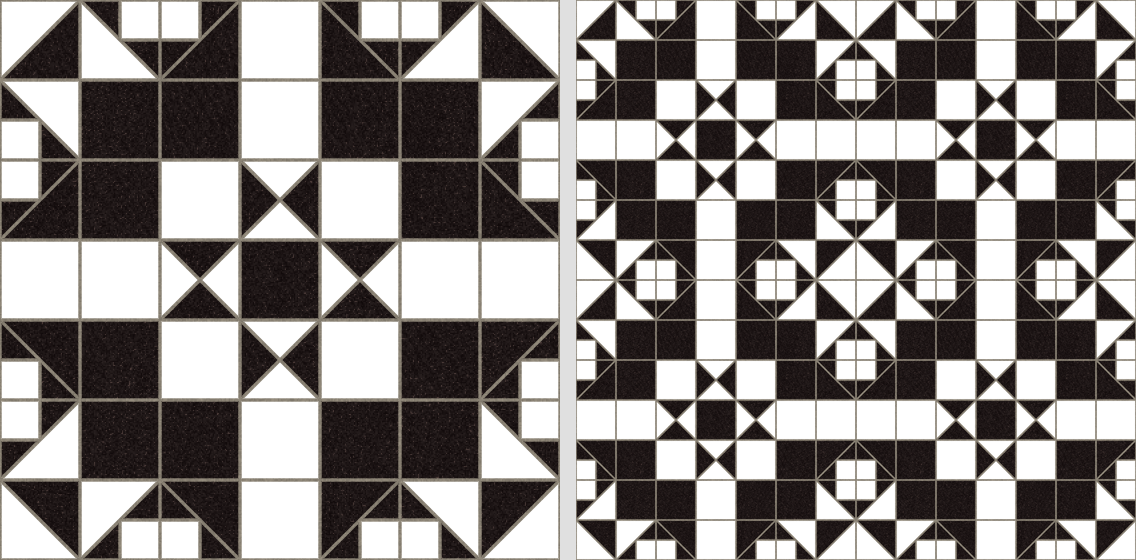
Left, the tile; right, the same tile 2 across and 2 down.
Reproduce this pattern procedurally as a Shadertoy shader.

```glsl
// Black and white geometric patchwork of floor tiles with sandy grout, seven cells a side.

const float CELLS       = 7.0;    // cells across and down, odd so one sits at the centre
const float GROUT_WIDTH = 0.042;  // in cells
const float EDGE_SOFT   = 1.3;    // edge blur, in pixel widths
const float GRAIN_COUNT = 420.0;  // fine grains across the canvas
const float PATCH_COUNT = 56.0;   // broad mottling across the canvas

const vec3 WHITE      = vec3(1.0);
const vec3 BLACK_LOW  = vec3(0.065, 0.038, 0.040);
const vec3 BLACK_HIGH = vec3(0.165, 0.132, 0.130);
const vec3 SPECK      = vec3(0.13, 0.10, 0.09);
const vec3 GROUT      = vec3(0.54, 0.51, 0.455);
const float GROUT_VARIATION = 0.20;

float hash(vec2 p) {
    return fract(sin(dot(p, vec2(12.9898, 78.233))) * 43758.5453);
}

// Value noise that wraps after count lattice steps.
float wrapNoise(vec2 uv, float count) {
    vec2 p = uv * count;
    vec2 i = floor(p);
    vec2 f = p - i;
    f = f * f * (3.0 - 2.0 * f);
    vec2 a = mod(i, count);
    vec2 b = mod(i + 1.0, count);
    return mix(mix(hash(a), hash(vec2(b.x, a.y)), f.x),
               mix(hash(vec2(a.x, b.y)), hash(b), f.x), f.y);
}

// Distance to the falling diagonal of a cell centred on the origin.
float diagonal(vec2 q) {
    return abs(q.x + q.y) * 0.70711;
}

// Distance to the two inner sides of the small square in the positive quarter.
float squareSides(vec2 q) {
    return min(length(vec2(q.x, min(q.y, 0.0))),
               length(vec2(q.y, min(q.x, 0.0))));
}

// Returns x: distance to the nearest grout line, y: 1 for a white piece.
vec2 patchwork(vec2 uv) {
    // Fold into one eighth; x then runs along the longer axis from the centre.
    vec2 p = abs(uv - 0.5) * CELLS;
    p = vec2(max(p.x, p.y), min(p.x, p.y));
    vec2 cell = min(floor(p + 0.5), 3.0);
    vec2 q = p - cell;

    float line = 0.5 - max(abs(q.x), abs(q.y));
    bool white = false;

    if (cell.x < 2.5) {
        white = cell.x > 0.5 && (cell.y < 0.5 || cell.x < 1.5);
        if (cell.x == 1.0 && cell.y == 0.0) {
            // Hourglass
            white = abs(q.x) > abs(q.y);
            line = min(line, min(diagonal(q), diagonal(vec2(q.x, -q.y))));
        }
    } else if (cell.y < 0.5) {
        white = true;
    } else if (cell.y > 2.5) {
        // Split corner
        white = q.x + q.y > 0.0;
        line = min(line, diagonal(q));
    } else {
        // Split border cells, mirrored about the line between them
        bool outer = cell.y > 1.5;
        if (outer) q.y = -q.y;
        white = min(q.x, q.y) > 0.0 || (outer && q.x + q.y < 0.0);
        line = min(line, min(diagonal(q), squareSides(q)));
    }
    return vec2(line, white ? 1.0 : 0.0);
}

void mainImage(out vec4 fragColor, in vec2 fragCoord) {
    vec2 uv = fragCoord / iResolution.xy;
    float soft = 0.5 * EDGE_SOFT * CELLS / min(iResolution.x, iResolution.y);

    float grain = wrapNoise(uv, GRAIN_COUNT);
    float mottle = wrapNoise(uv + 0.37, PATCH_COUNT) - 0.5;

    // Speckled black stone
    vec3 black = mix(BLACK_LOW, BLACK_HIGH, clamp(grain + 0.15 * mottle, 0.0, 1.0));
    black += SPECK * smoothstep(0.82, 1.0, grain);

    // Sandy grout
    vec3 grout = GROUT * (1.0 + GROUT_VARIATION * (grain - 0.5 + 0.3 * mottle));

    vec2 piece = patchwork(uv);
    vec3 color = mix(black, WHITE, piece.y);
    float halfWidth = 0.5 * GROUT_WIDTH;
    color = mix(grout, color, smoothstep(halfWidth - soft, halfWidth + soft, piece.x));

    fragColor = vec4(color, 1.0);
}
```
